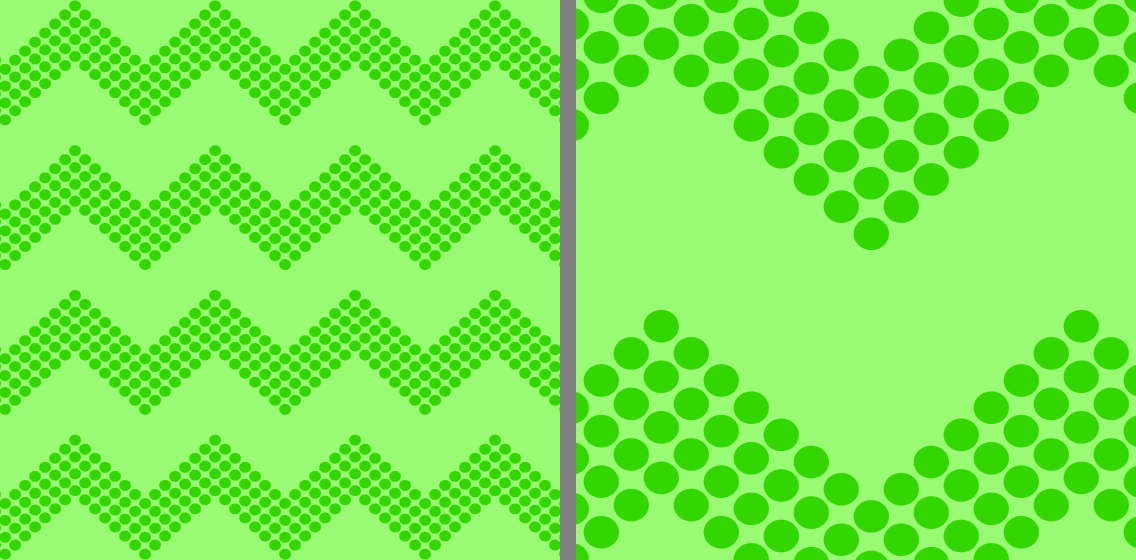
Left: the whole. Right: its middle third, enlarged.
This pattern is drawn by a Shadertoy shader. Its source:

```glsl
// Horizontal zigzag bands built from green dots on a pale green ground.
// Each band is a set of evenly spaced columns of stacked dots; a triangle wave
// shifts the columns down from each peak, and the nearest dots are tested.

#define PERIOD     vec2(0.25, 0.2585)    // zigzag width, band spacing
#define FIRST_PEAK vec2(0.1341, 0.0105)  // top dot of a peak, from upper left
#define COLUMNS    14.0                  // dot columns per zigzag
#define STACK      4.0                   // dots per column
#define ROW_STEP   0.0301                // spacing within a column
#define SLOPE_STEP 0.01617               // drop between adjacent columns
#define DOT_RADIUS vec2(0.0105, 0.0097)
#define GROUND     vec3(0.60, 0.98, 0.45)
#define DOT_COLOR  vec3(0.20, 0.84, 0.00)

// Approximate signed distance to an axis-aligned ellipse
float ellipseDistance(vec2 p, vec2 radius) {
    return (length(p / radius) - 1.0) * min(radius.x, radius.y);
}

// Distance to the closest dot in one column; p is measured from the first peak
float columnDistance(vec2 p, float column) {
    float halfCount = 0.5 * COLUMNS;
    float stepsFromPeak = abs(mod(column + halfCount, COLUMNS) - halfCount);

    // Wrap vertically, with the seam halfway through the gap between bands
    float gap = PERIOD.y - (STACK - 1.0) * ROW_STEP;
    float y = p.y - stepsFromPeak * SLOPE_STEP;
    y = mod(y + 0.5 * gap, PERIOD.y) - 0.5 * gap;

    float row = clamp(floor(y / ROW_STEP + 0.5), 0.0, STACK - 1.0);
    vec2 offset = vec2(p.x - column * PERIOD.x / COLUMNS, y - row * ROW_STEP);
    return ellipseDistance(offset, DOT_RADIUS);
}

// Dots are wider than half a column, so neighbouring columns count too
float zigzagDistance(vec2 p) {
    float nearest = floor(p.x * COLUMNS / PERIOD.x + 0.5);
    float d = 1.0;
    for (int i = -1; i <= 1; i++) {
        d = min(d, columnDistance(p, nearest + float(i)));
    }
    return d;
}

void mainImage(out vec4 fragColor, in vec2 fragCoord) {
    vec2 uv = fragCoord / iResolution.y;
    float pixel = 1.0 / iResolution.y;

    float d = zigzagDistance(vec2(uv.x, 1.0 - uv.y) - FIRST_PEAK);
    float coverage = clamp(0.5 - d / pixel, 0.0, 1.0);
    fragColor = vec4(mix(GROUND, DOT_COLOR, coverage), 1.0);
}
```
